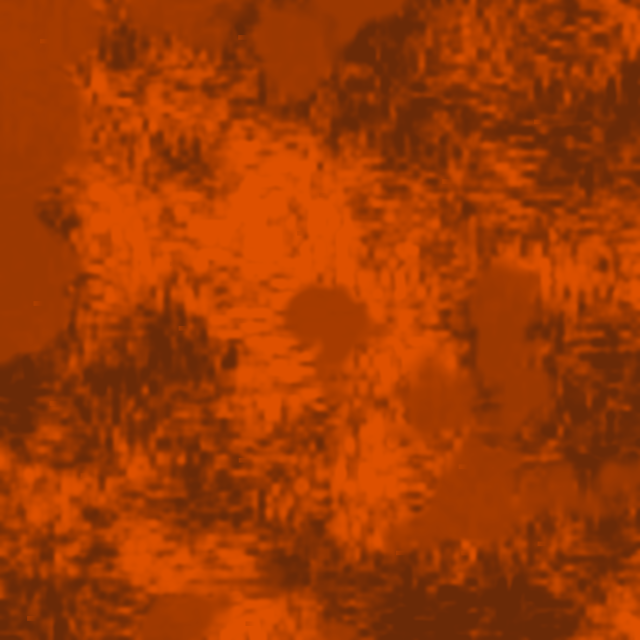
Give the GLSL for this texture, as a three.js fragment shader.

```glsl
varying vec2 vUv;

const vec3 DARK_RUST = vec3(0.415, 0.163, 0.028);
const vec3 MID_RUST = vec3(0.635, 0.226, 0.002);
const vec3 BRIGHT_RUST = vec3(0.870, 0.315, 0.000);

const float PATCH_SCALE = 5.0;     // large blotches across the canvas
const float PATCH_GAIN = 1.75;
const float WARP_AMOUNT = 0.05;
const float GRAIN_LONG = 46.0;     // cells along a grain
const float GRAIN_SHORT = 88.0;    // cells across a grain
const float GRAIN_GAIN = 0.62;
const float SPECK_SCALE = 100.0;
const float SPECK_GAIN = 0.22;
const float TONE_BIAS = 0.455;
const float CALM_TONE = 0.49;      // tone of the flat, grainless areas
const float CALM_SCALE = 4.0;
const float FLECK_CELLS = 9.0;
const float FLECK_CHANCE = 0.3;
const vec2 FLECK_SIZE = vec2(0.009, 0.0045);

float hash(vec2 p) {
  vec3 q = fract(vec3(p.xyx) * 0.1031);
  q += dot(q, q.yzx + 33.33);
  return fract((q.x + q.y) * q.z);
}

float valueNoise(vec2 p) {
  vec2 cell = floor(p);
  vec2 f = fract(p);
  f = f * f * (3.0 - 2.0 * f);
  float low = mix(hash(cell), hash(cell + vec2(1.0, 0.0)), f.x);
  float high = mix(hash(cell + vec2(0.0, 1.0)), hash(cell + vec2(1.0, 1.0)), f.x);
  return mix(low, high, f.y);
}

// Centred sum of octaves
float fbm(vec2 p) {
  float sum = 0.0;
  float weight = 0.54;
  for (int i = 0; i < 4; i++) {
    sum += weight * (valueNoise(p) - 0.5);
    p = mat2(1.6, 1.2, -1.2, 1.6) * p + 17.3;
    weight *= 0.55;
  }
  return sum;
}

// Woven grain: upright in some regions, lying flat in others
float grain(vec2 uv) {
  float upright = valueNoise(uv * vec2(GRAIN_SHORT, GRAIN_LONG) + 31.0);
  float lying = valueNoise(uv * vec2(GRAIN_LONG, GRAIN_SHORT) + 73.0);
  float direction = smoothstep(0.35, 0.65, valueNoise(uv * 14.0 + 5.0));
  float speck = valueNoise(uv * SPECK_SCALE + 11.0) - 0.5;
  return GRAIN_GAIN * (mix(upright, lying, direction) - 0.5) + SPECK_GAIN * speck;
}

// Sparse small dashes, sharp at the left and fading to the right
float flecks(vec2 uv) {
  vec2 cell = floor(uv * FLECK_CELLS);
  vec2 offset = vec2(hash(cell + 3.0), hash(cell + 57.0)) * 0.6 + 0.2;
  vec2 d = (uv - (cell + offset) / FLECK_CELLS) / FLECK_SIZE;
  float body = smoothstep(-1.0, -0.8, d.x) * (1.0 - smoothstep(-0.8, 1.0, d.x));
  body *= 1.0 - smoothstep(0.6, 1.0, abs(d.y));
  return body * step(hash(cell + 91.0), FLECK_CHANCE);
}

void main() {
  vec2 uv = vUv;

  // Blotches with ragged outlines
  vec2 warp = vec2(fbm(uv * 7.0 + 40.0), fbm(uv * 7.0 + 80.0));
  vec2 warped = uv + WARP_AMOUNT * warp;
  float blotch = PATCH_GAIN * fbm(warped * PATCH_SCALE + 9.0);

  // Flat areas hold one middle tone and little grain
  float calmField = fbm(warped * CALM_SCALE + 120.0);
  float calm = smoothstep(0.07, 0.17, calmField) * 0.9;
  float tone = TONE_BIAS + blotch + grain(uv);
  tone = mix(smoothstep(0.0, 1.0, tone), CALM_TONE, calm);
  tone = mix(tone, 0.72, 0.55 * flecks(uv));

  // Three-stop colour ramp
  vec3 color = mix(DARK_RUST, MID_RUST, clamp(tone * 2.0, 0.0, 1.0));
  color = mix(color, BRIGHT_RUST, clamp(tone * 2.0 - 1.0, 0.0, 1.0));
  gl_FragColor = vec4(color, 1.0);
}
```
